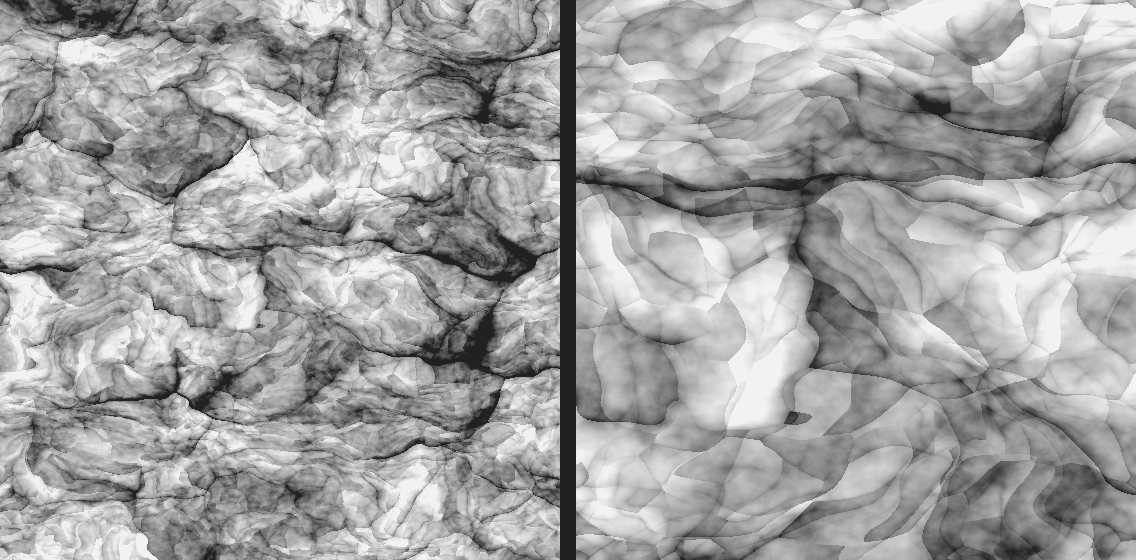
Left: the whole. Right: its middle third, enlarged.
Write a three.js fragment shader that draws this texture.

```glsl
// Crumpled grey rock face: warped cellular noise at four scales gives tilted
// facets with dark one-sided creases; contour lines of gradient noise add
// fine wrinkles, and stretched layered noise adds streaks and charcoal grain.

varying vec2 vUv;

const vec2 ASPECT = vec2(0.8, 1.25);      // features run mostly sideways
const float WARP_SCALE = 4.0;
const float WARP_AMOUNT = 0.09;
const float CELL_SCALE = 4.4;             // largest blocks across the canvas
const float WRINKLE_SCALE = 8.0;
const float BASE_TONE = 0.81;
const float BROAD_CONTRAST = 0.27;
const float FACET_CONTRAST = 0.17;
const float CREASE_CORE = 0.62;           // sharp dark line
const float CREASE_SHADOW = 0.40;         // soft falloff beside it
const float WRINKLE_DEPTH = 0.17;
const float STREAK_CONTRAST = 0.11;
const float GRAIN_CONTRAST = 0.13;
const vec2 GRAIN_SCALE = vec2(90.0, 120.0);
const float DARKEST = 0.13;
const float BRIGHTEST = 0.95;

vec2 hash2(vec2 p) {
  vec3 q = fract(p.xyx * vec3(0.1031, 0.1030, 0.0973));
  q += dot(q, q.yzx + 33.33);
  return fract((q.xx + q.yz) * q.zy);
}

float corner(vec2 cell, vec2 f, vec2 o) {
  return dot(hash2(cell + o) * 2.0 - 1.0, f - o);
}

// Gradient noise, roughly -0.7 to 0.7
float gradientNoise(vec2 p) {
  vec2 i = floor(p);
  vec2 f = p - i;
  vec2 u = f * f * f * (f * (f * 6.0 - 15.0) + 10.0);
  float low = mix(corner(i, f, vec2(0.0)), corner(i, f, vec2(1.0, 0.0)), u.x);
  float high = mix(corner(i, f, vec2(0.0, 1.0)), corner(i, f, vec2(1.0)), u.x);
  return mix(low, high, u.y);
}

float layeredNoise(vec2 p) {
  float sum = 0.0;
  float amp = 1.0;
  for (int i = 0; i < 4; i++) {
    sum += amp * gradientNoise(p);
    p = mat2(1.94, 0.48, -0.48, 1.94) * p + 7.3;
    amp *= 0.5;
  }
  return sum;
}

// Cellular noise: xy = offset from the cell point, z = edge gap, w = cell id
vec4 cellular(vec2 p) {
  vec2 base = floor(p);
  vec2 offset = vec2(0.0);
  float nearest = 8.0;
  float second = 8.0;
  float id = 0.0;
  for (int y = -1; y <= 1; y++) {
    for (int x = -1; x <= 1; x++) {
      vec2 cell = base + vec2(float(x), float(y));
      vec2 jitter = hash2(cell);
      vec2 away = p - cell - jitter;
      float d = length(away);
      if (d < nearest) {
        second = nearest;
        nearest = d;
        offset = away;
        id = fract(jitter.x * 7.0 + jitter.y * 13.0);
      } else {
        second = min(second, d);
      }
    }
  }
  return vec4(offset, second - nearest, id);
}

// Tilted facets and their creases, from large blocks to small chips
float facets(vec2 p) {
  float tone = 0.0;
  float scale = CELL_SCALE;
  float depth = 1.0;
  for (int i = 0; i < 4; i++) {
    vec2 q = p * scale * ASPECT + float(i) * 17.0;
    vec4 c = cellular(q);
    float angle = c.w * 6.2832;
    tone += FACET_CONTRAST * dot(c.xy, vec2(cos(angle), sin(angle)));
    float underside = mix(0.3, 1.0, smoothstep(0.3, -0.3, c.y));
    float mask = smoothstep(-0.25, 0.3, gradientNoise(q * 0.9 + 41.0));
    float crease = CREASE_CORE * exp(-c.z * 20.0) + CREASE_SHADOW * exp(-c.z * 6.0);
    tone -= depth * underside * mask * crease;
    scale *= 2.15;
    depth *= 0.5;
  }
  return tone;
}

// Thin dark lines where gradient noise crosses zero, fading in and out
float wrinkles(vec2 p) {
  float sum = 0.0;
  float scale = WRINKLE_SCALE;
  float sharpness = 22.0;
  for (int i = 0; i < 4; i++) {
    vec2 q = p * scale * ASPECT + float(i) * 29.0;
    float mask = smoothstep(-0.2, 0.35, gradientNoise(q * 0.6 + 63.0));
    sum += mask * exp(-abs(gradientNoise(q)) * sharpness);
    scale *= 1.9;
    sharpness *= 0.72;
  }
  return sum;
}

void main() {
  vec2 w = vUv * WARP_SCALE * ASPECT;
  vec2 p = vUv + WARP_AMOUNT * vec2(layeredNoise(w), layeredNoise(w + 19.0));

  float tone = BASE_TONE + BROAD_CONTRAST * layeredNoise(p * 5.0 * ASPECT + 5.0);
  tone += facets(p);
  tone -= WRINKLE_DEPTH * wrinkles(p);
  tone += STREAK_CONTRAST * layeredNoise(p * vec2(13.0, 38.0));

  // Grain is heavier in the shadows
  float grain = layeredNoise(vUv * GRAIN_SCALE + 11.0);
  tone += GRAIN_CONTRAST * grain * mix(1.7, 0.7, smoothstep(0.3, 0.85, tone));

  gl_FragColor = vec4(vec3(clamp(tone, DARKEST, BRIGHTEST)), 1.0);
}
```
